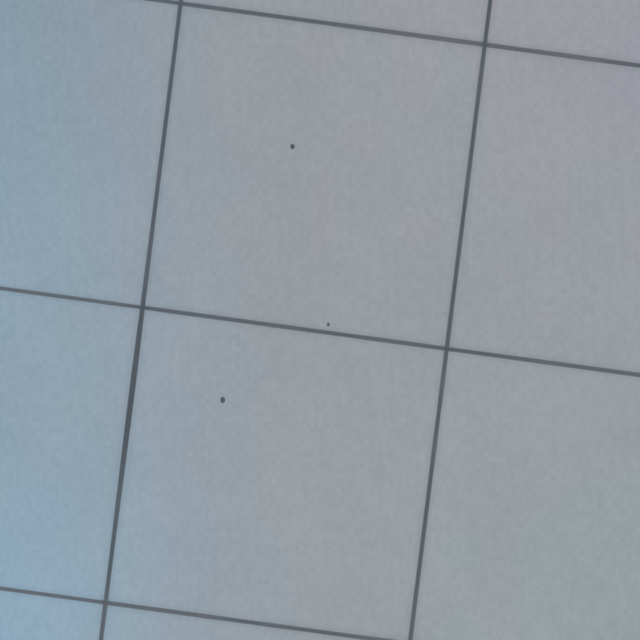
Write a Shadertoy shader that draws this pattern.

```glsl
// Tilted floor of large pale square tiles with thin dark grout seams.
// A skewed lattice gives seam distances; value noise adds mottling and uneven
// grout, a broad gradient adds cool light from the left, and specks add dirt.

const vec2 CORNER = vec2(0.2227, 0.5195);   // one tile corner on the canvas
const vec2 ACROSS = vec2(0.4753, -0.0645);  // step to the next column
const vec2 UPWARD = vec2(0.0586, 0.4680);   // step to the next row
const float ROW_SHRINK = 0.015;             // slight perspective along rows

const vec3 TILE_GREY = vec3(0.595, 0.618, 0.640);
const vec3 TILE_BLUE = vec3(0.550, 0.640, 0.705);
const vec3 GROUT_DARK = vec3(0.270, 0.305, 0.335);
const vec3 GROUT_WORN = vec3(0.380, 0.400, 0.425);

// Dirt specks: centre and radius
const vec3 SPECKS[3] = vec3[3](
    vec3(0.457, 0.771, 0.0036),
    vec3(0.348, 0.375, 0.0042),
    vec3(0.513, 0.493, 0.0024));

float hash(vec2 p) {
    return fract(sin(dot(p, vec2(127.1, 311.7))) * 43758.5453);
}

float noise(vec2 p) {
    vec2 i = floor(p), f = fract(p);
    f = f * f * (3.0 - 2.0 * f);
    return mix(mix(hash(i), hash(i + vec2(1, 0)), f.x),
               mix(hash(i + vec2(0, 1)), hash(i + vec2(1, 1)), f.x), f.y);
}

float fbm(vec2 p) {
    float sum = 0.0, amp = 0.5;
    for (int i = 0; i < 4; i++) {
        sum += amp * noise(p);
        p = p * 2.03 + 17.3;
        amp *= 0.5;
    }
    return sum;
}

// Lattice coordinates: whole numbers lie on the seams
vec2 toLattice(vec2 p) {
    vec2 q = inverse(mat2(ACROSS, UPWARD)) * (p - CORNER);
    q.y -= ROW_SHRINK * q.y * q.y;
    return q;
}

// Canvas distance to the nearest column seam (x) and row seam (y)
vec2 seamDistance(vec2 q) {
    float area = abs(ACROSS.x * UPWARD.y - ACROSS.y * UPWARD.x);
    return abs(q - round(q)) * area / vec2(length(UPWARD), length(ACROSS));
}

float coverage(float dist, float halfWidth, float soft) {
    return 1.0 - smoothstep(halfWidth - soft, halfWidth + soft, dist);
}

// Cool light on the left, greyer to the right, with cloudy mottling
vec3 tileColor(vec2 p, vec2 tile) {
    float cool = 1.0 - smoothstep(0.0, 0.55, p.x + 0.12 * p.y);
    vec3 col = mix(TILE_GREY, TILE_BLUE, cool);
    col += vec3(0.012, -0.006, 0.003) * smoothstep(0.3, 1.0, p.x) * (2.0 * p.y - 1.0);
    col += vec3(0.01, 0.025, 0.035) * (1.0 - smoothstep(0.0, 0.4, length(p)));
    col -= 0.025 * (1.0 - smoothstep(0.0, 0.5, length(p - vec2(0, 1))));
    col += 0.022 * (fbm(p * 9.0) - 0.47);
    col += 0.020 * (noise(p * vec2(170.0, 110.0)) - 0.5);
    col += 0.014 * (noise(p * 260.0) - 0.5);
    col += vec3(0.010, 0.0, -0.006) * (noise(p * 14.0 + 40.0) - 0.5);
    return col + 0.006 * (hash(tile) - 0.5);
}

// Lay one seam over the tile; wear runs from fresh dark (0) to faded (1)
vec3 addSeam(vec3 col, float dist, float halfWidth, float wear, float soft) {
    vec3 grout = mix(GROUT_DARK, GROUT_WORN, wear);
    col *= 1.0 - 0.07 * exp(-dist * dist / (6.0 * halfWidth * halfWidth));
    return mix(col, grout, 0.93 * coverage(dist, halfWidth, soft));
}

void mainImage(out vec4 fragColor, in vec2 fragCoord) {
    vec2 p = fragCoord / iResolution.xy;
    float soft = max(0.0017, 1.0 / iResolution.y);
    vec2 q = toLattice(p);
    vec2 dist = seamDistance(q);
    vec2 line = round(q);

    vec3 col = tileColor(p, floor(q));

    // Row seams: thinner and paler in the first column
    float rowNoise = noise(vec2(q.x * 9.0, line.y * 7.0));
    float firstColumn = 1.0 - smoothstep(-0.05, 0.05, q.x);
    float rowWidth = 0.0029 + 0.0007 * rowNoise - 0.0005 * firstColumn;
    col = addSeam(col, dist.y, rowWidth, 0.55 + 0.5 * rowNoise, soft);

    // Column seams: the left one swells and darkens below the centre
    float colNoise = noise(vec2(line.x * 5.0 + 30.0, q.y * 9.0));
    float swell = exp(-10.0 * pow(q.y + 0.3, 2.0)) * (1.0 - min(abs(line.x), 1.0));
    float colWidth = 0.0029 + 0.0006 * colNoise + 0.0012 * swell;
    col = addSeam(col, dist.x, colWidth, 0.3 + 0.5 * colNoise - 0.3 * swell, soft);

    // Dirt specks
    for (int i = 0; i < 3; i++) {
        float d = length((p - SPECKS[i].xy) * vec2(1.15, 0.9));
        col = mix(col, GROUT_DARK, 0.85 * coverage(d, SPECKS[i].z, soft));
    }

    fragColor = vec4(clamp(col, 0.0, 1.0), 1.0);
}
```
